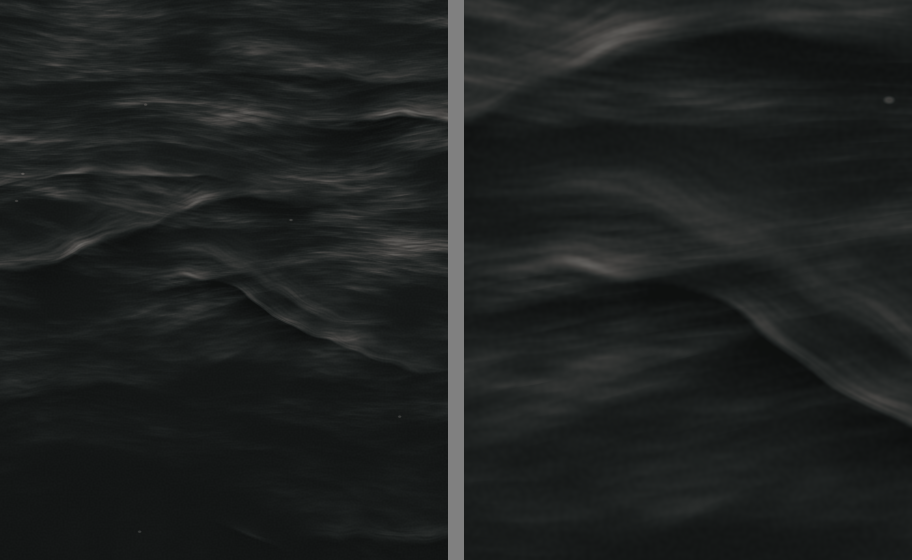
Left: the whole. Right: its middle third, enlarged.
Write a Shadertoy shader that draws this texture.

```glsl
// Dark open water at dusk: flattened swells with soft grey sheen on their backs.
// Steepened gradient noise makes the waves; a few long broken crests with fine
// ripples are laid over them, and the sea sinks to near black towards the viewer.

const vec3 SHADOW_TINT = vec3(0.92, 1.03, 1.01);
const vec3 SHEEN_TINT  = vec3(1.02, 1.00, 0.97);
const float NEAR_LIGHT = 0.081;    // water level of light at the bottom
const float FAR_LIGHT  = 0.092;    // and at the top
const float WAVE_LIGHT = 0.150;    // sheen of the scattered waves
const float STEEPNESS  = 0.55;     // how sharply a wave's lower edge breaks off
const float RIPPLE     = 0.75;     // contrast of the fine ripples in the sheen
const float GRAIN      = 0.011;

vec2 hash2(vec2 cell) {
    vec3 h = fract(cell.xyx * vec3(0.1031, 0.1030, 0.0973));
    h += dot(h, h.yzx + 33.33);
    return fract((h.xx + h.yz) * h.zy);
}

vec2 randomDirection(vec2 cell) {
    float angle = 6.2832 * hash2(cell + 71.0).x;
    return vec2(cos(angle), sin(angle));
}

float gradientNoise(vec2 p) {
    vec2 i = floor(p), f = p - i;
    vec2 u = f * f * f * (f * (f * 6.0 - 15.0) + 10.0);
    vec2 e = vec2(1.0, 0.0);
    float a = dot(randomDirection(i), f);
    float b = dot(randomDirection(i + e.xy), f - e.xy);
    float c = dot(randomDirection(i + e.yx), f - e.yx);
    float d = dot(randomDirection(i + e.xx), f - e.xx);
    return mix(mix(a, b, u.x), mix(c, d, u.x), u.y);
}

// Noise sheared by its own value: abrupt lower edges, slow fade upwards.
float steepWave(vec2 q) {
    float h = gradientNoise(q);
    for (int k = 0; k < 3; k++) h = gradientNoise(q + vec2(0.0, STEEPNESS * h));
    return h;
}

// Scattered swells, packed closer with distance, in finer and finer layers.
float waves(vec2 p) {
    float bend = gradientNoise(p * vec2(2.6, 4.0) + 5.0);
    vec2 q = vec2(p.x * 3.6, 14.0 * pow(max(p.y, 0.0), 1.4) + 0.9 * bend);
    float sum = 0.0, weight = 0.60;
    for (int k = 0; k < 5; k++) {
        sum += weight * steepWave(q);
        q = q * vec2(1.75, 2.0) + vec2(13.7, 7.3 + 0.4 * bend);
        weight *= 0.64;
    }
    float level = smoothstep(-0.30, 0.58, sum);
    return 0.85 * level + 0.65 * pow(level, 4.0);
}

// Thin wavelets in two sizes; their lines follow the height given in q.y.
float ripples(vec2 q) {
    return gradientNoise(q * vec2(15.0, 105.0)) + 0.8 * gradientNoise(q * vec2(34.0, 215.0) + 9.0);
}

// One long crest along height "line": sheen above, shade below.
// span = horizontal reach, shape = softness of the edge and length of the sheen.
float crest(vec2 p, float line, vec2 span, vec2 shape) {
    float d = p.y - line + 0.022 * gradientNoise(p * vec2(7.0, 9.0) + line)
            + 0.009 * gradientNoise(p * vec2(19.0, 30.0) + line);
    float reach = smoothstep(span.x, span.x + 0.14, p.x)
                * (1.0 - smoothstep(span.y - 0.16, span.y, p.x));
    float patches = 0.85 + 1.5 * gradientNoise(p * vec2(10.0, 17.0) + 31.0);
    float edge = smoothstep(-shape.x, shape.x, d);
    float sheen = edge * exp(-max(d, 0.0) / shape.y);
    float shade = 0.2 * exp(-max(-d, 0.0) / 0.04) * (1.0 - edge);
    float detail = max(1.0 + RIPPLE * ripples(vec2(p.x, d)), 0.0);
    return reach * (sheen * max(patches, 0.1) * detail - shade);
}

float longCrests(vec2 p) {
    float x = p.x;
    float arch = x - 0.24;
    float light = 0.0;
    // Broad diagonal swell and the thin arch behind it
    light += 0.16 * crest(p, 0.505 + 0.145 * smoothstep(-0.05, 0.45, x), vec2(-0.2, 0.66), vec2(0.010, 0.022));
    light += 0.13 * crest(p, 0.695 - 0.6 * arch * arch, vec2(-0.2, 0.48), vec2(0.003, 0.012));
    // Dome falling away to the right, with broken shoulders beside it
    light += 0.17 * crest(p, 0.505 - 0.11 * smoothstep(0.37, 0.60, x), vec2(0.23, 0.70), vec2(0.004, 0.018));
    light += 0.11 * crest(p, 0.555 - 0.13 * smoothstep(0.32, 0.66, x), vec2(0.22, 0.74), vec2(0.008, 0.020));
    light += 0.10 * crest(p, 0.435 - 0.10 * smoothstep(0.46, 0.76, x), vec2(0.46, 0.85), vec2(0.005, 0.015));
    // Bright far glints
    light += 0.23 * crest(p, 0.778 + 0.07 * (x - 0.55), vec2(0.50, 1.10), vec2(0.007, 0.020));
    light += 0.13 * crest(p, 0.865, vec2(0.34, 0.84), vec2(0.008, 0.018));
    // Faint traces in the dark foreground
    light += 0.07 * crest(p, 0.295 + 0.12 * x, vec2(-0.2, 0.27), vec2(0.014, 0.025));
    light += 0.08 * crest(p, 0.05 - 0.03 * (x - 0.6), vec2(0.50, 1.00), vec2(0.014, 0.022));
    light += 0.09 * crest(p, 0.07 - 0.5 * (x - 0.40), vec2(0.36, 0.54), vec2(0.005, 0.010));
    return light;
}

// Rare tiny flecks of foam.
float flecks(vec2 p) {
    vec2 cell = floor(p * 9.0);
    vec2 spot = 0.2 + 0.6 * hash2(cell);
    float d = length((fract(p * 9.0) - spot) * vec2(0.7, 1.0));
    return step(0.82, hash2(cell + 19.0).x) * (1.0 - smoothstep(0.008, 0.028, d));
}

void mainImage(out vec4 fragColor, in vec2 fragCoord) {
    vec2 p = fragCoord / iResolution.y;

    // Sheen grows with distance and comes in loose patches
    float distant = smoothstep(0.08, 0.66, p.y + 0.12 * (p.x - 0.4));
    float patches = 0.9 + 0.6 * gradientNoise(p * vec2(2.2, 4.5) + 11.0);
    float tilt = 0.05 * gradientNoise(p * vec2(4.0, 5.0) + 3.0);
    float detail = max(1.0 + RIPPLE * 0.8 * ripples(p + vec2(0.0, tilt)), 0.0);

    float light = mix(NEAR_LIGHT, FAR_LIGHT, smoothstep(0.05, 0.6, p.y));
    light += WAVE_LIGHT * mix(0.14, 1.0, distant) * patches * waves(p) * detail;
    light += longCrests(p) + 0.14 * flecks(p);
    light += GRAIN * gradientNoise(p * 260.0);
    light = max(light, 0.06);

    vec3 color = light * mix(SHADOW_TINT, SHEEN_TINT, smoothstep(0.10, 0.28, light));
    fragColor = vec4(color, 1.0);
}
```
